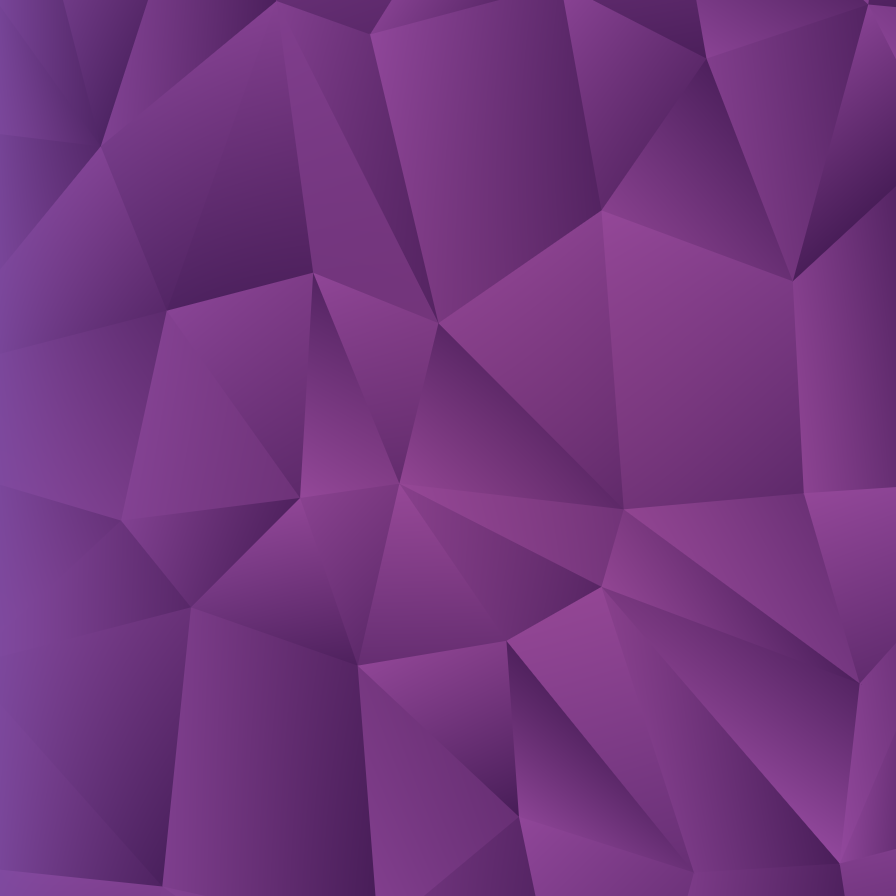
Write a WebGL 1 fragment shader that draws this background.

```glsl
precision highp float;
// Faceted purple background: an irregular mesh of polygons, each with its own linear gradient.

uniform vec2 u_resolution;

#define CELL vec2(0.182, 0.222) // mesh cell in canvas units
#define JITTER 0.74       // vertex scatter, as a share of a cell
#define TILT 0.09         // rotation of the mesh in radians
#define SEED 41.0
#define WHOLE_SHARE 0.36  // share of cells left as undivided quads
#define ANGLE_SPREAD 2.5  // range of gradient directions in radians
#define DARK vec3(0.25, 0.095, 0.315)
#define LIGHT vec3(0.56, 0.275, 0.605)
#define WARM vec3(0.60, 0.285, 0.59)
#define COOL vec3(0.49, 0.295, 0.635)
#define GLOW_CENTER vec2(0.61, 0.50)

vec2 hash2(vec2 p) {
  vec3 q = fract(p.xyx * vec3(0.1031, 0.1030, 0.0973));
  q += dot(q, q.yzx + 33.33);
  return fract((q.xx + q.yz) * q.zy);
}

float cross2(vec2 a, vec2 b) {
  return a.x * b.y - a.y * b.x;
}

mat2 rotation(float angle) {
  float c = cos(angle), s = sin(angle);
  return mat2(c, s, -s, c);
}

// Mesh vertex in canvas units
vec2 vertex(vec2 cell) {
  vec2 offset = (hash2(cell + SEED) - 0.5) * JITTER;
  return rotation(TILT) * ((cell + offset) * CELL);
}

// Signed distance to the line from a to b, positive on its left
float edgeDistance(vec2 p, vec2 a, vec2 b) {
  return cross2(b - a, p - a) / max(length(b - a), 1e-4);
}

// Smallest triangle area when a quad is split along a-c; negative if invalid
float splitQuality(vec2 a, vec2 b, vec2 c, vec2 d) {
  return min(cross2(b - a, c - a), cross2(c - a, d - a));
}

// Gradient running from light to dark across the extent of corners a, b, c, d
vec3 faceColor(vec2 p, vec2 a, vec2 b, vec2 c, vec2 d, vec2 id) {
  vec2 rnd = hash2(id);
  vec2 tone = hash2(id + 17.3);
  float angle = (rnd.x - 0.5) * ANGLE_SPREAD - 0.2;
  vec2 axis = vec2(cos(angle), sin(angle));
  vec4 reach = vec4(dot(a, axis), dot(b, axis), dot(c, axis), dot(d, axis));
  float start = min(min(reach.x, reach.y), min(reach.z, reach.w));
  float end = max(max(reach.x, reach.y), max(reach.z, reach.w));
  float t = clamp((dot(p, axis) - start) / max(end - start, 1e-4), 0.0, 1.0);

  float glow = exp(-9.0 * dot(p - GLOW_CENTER, p - GLOW_CENTER));
  float lightEnd = mix(0.78, 1.04, tone.x);
  float darkEnd = mix(-0.05, 0.48, rnd.y);
  float shade = mix(mix(lightEnd, darkEnd, t), 0.92, 0.36 * glow);
  return mix(DARK, mix(LIGHT, WARM, glow), shade);
}

// Adds triangle a, b, c with smoothed edges; d only widens the gradient
void addFace(vec2 p, vec2 a, vec2 b, vec2 c, vec2 d, vec2 id,
             float pixel, inout vec4 sum) {
  float inside = min(edgeDistance(p, a, b),
                     min(edgeDistance(p, b, c), edgeDistance(p, c, a)));
  float cover = clamp(inside / pixel + 0.5, 0.0, 1.0);
  if (cover > 0.0) sum += vec4(faceColor(p, a, b, c, d, id), 1.0) * cover;
}

void main() {
  float size = min(u_resolution.x, u_resolution.y);
  vec2 p = gl_FragCoord.xy / size;
  float pixel = 1.0 / size;
  vec2 home = floor(rotation(-TILT) * p / CELL);
  vec4 sum = vec4(mix(DARK, LIGHT, 0.5), 1.0) * 0.001;

  // Gather the faces of the surrounding cells
  for (int j = -1; j <= 1; j++) {
    for (int i = -1; i <= 1; i++) {
      vec2 cell = home + vec2(float(i), float(j));
      vec2 a = vertex(cell);
      vec2 b = vertex(cell + vec2(1.0, 0.0));
      vec2 c = vertex(cell + vec2(1.0, 1.0));
      vec2 d = vertex(cell + vec2(0.0, 1.0));

      // Turn the quad so that a-c is the better diagonal
      if (splitQuality(a, b, c, d) < splitQuality(b, c, d, a)) {
        vec2 first = a;
        a = b; b = c; c = d; d = first;
      }

      vec2 id = cell + SEED * 2.0;
      bool whole = hash2(id + 5.7).x < WHOLE_SHARE;
      addFace(p, a, b, c, whole ? d : c, id, pixel, sum);
      addFace(p, a, c, d, whole ? b : d, whole ? id : id + 71.5, pixel, sum);
    }
  }

  // Cool light falling in from the left edge
  vec3 color = mix(sum.rgb / sum.a, COOL, 0.8 * exp(-10.0 * p.x));
  gl_FragColor = vec4(color, 1.0);
}
```
